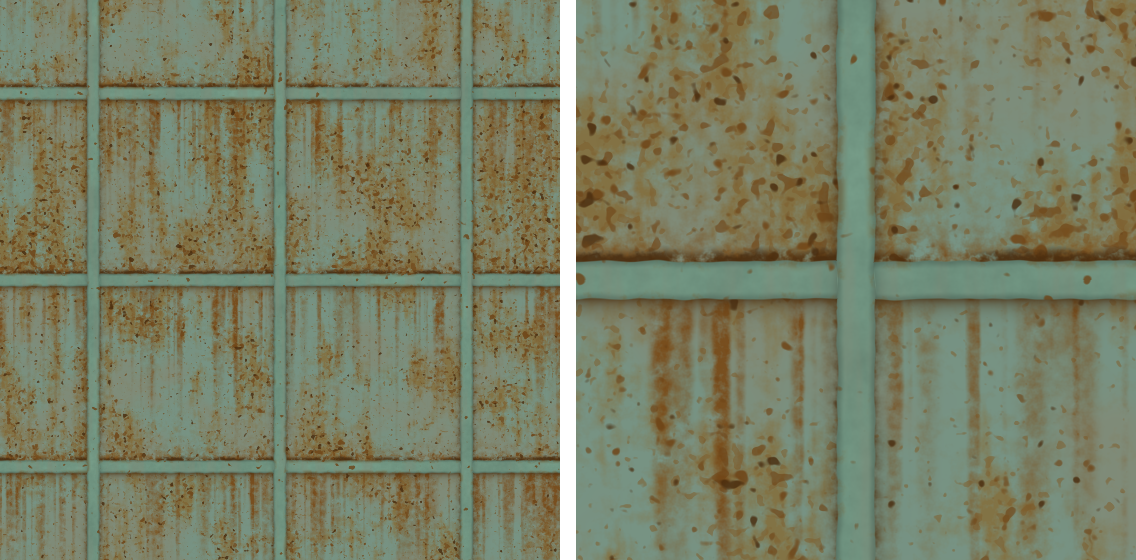
Left, the full canvas; right, a detail of the centre.
Write a WebGL 2 fragment shader that draws this texture.

```glsl
#version 300 es
precision highp float;

uniform vec2 u_resolution;
out vec4 outColor;

#define REPEATS 3.0
#define BAR_HALF 0.034
#define SPECKLE 0.85
#define STREAKS 0.9
#define GRIME 0.92
#define BAR_PAINT vec3(0.435, 0.575, 0.50)
#define COOL_PAINT vec3(0.465, 0.575, 0.515)
#define PALE_PAINT vec3(0.50, 0.545, 0.47)
#define OCHRE vec3(0.515, 0.44, 0.25)
#define RUST vec3(0.47, 0.29, 0.095)
#define DARK_RUST vec3(0.28, 0.165, 0.05)

float hash(vec2 p) {
    vec3 q = fract(p.xyx * vec3(0.1031, 0.1030, 0.0973));
    q += dot(q, q.yzx + 33.33);
    return fract((q.x + q.y) * q.z);
}

// Gradient noise that wraps after a whole number of lattice cells
float corner(vec2 cell, vec2 offset, vec2 f, vec2 period) {
    float angle = 6.2832 * hash(mod(cell + offset, period) + period * 0.37);
    return dot(vec2(cos(angle), sin(angle)), f - offset);
}

float noise(vec2 p, vec2 period) {
    vec2 i = floor(p), f = fract(p);
    vec2 w = f * f * f * (f * (f * 6.0 - 15.0) + 10.0);
    return mix(
        mix(corner(i, vec2(0, 0), f, period), corner(i, vec2(1, 0), f, period), w.x),
        mix(corner(i, vec2(0, 1), f, period), corner(i, vec2(1, 1), f, period), w.x), w.y);
}

float fbm(vec2 uv, vec2 frequency) {
    float sum = 0.0, amplitude = 1.0;
    for (int i = 0; i < 4; i++) {
        sum += amplitude * noise(uv * frequency, frequency);
        frequency *= 2.0;
        amplitude *= 0.6;
    }
    return sum;
}

// Runs of rust that start under a bar and taper downwards
float streaks(float x, float row, float depth, float count) {
    vec2 p = vec2(x * count, row * 2.0 + 0.4 + depth * 0.35);
    float strength = noise(p, vec2(count, 2.0 * REPEATS));
    float taper = smoothstep(0.06, 0.40, strength - depth * 0.25);
    return taper * (1.0 - 0.75 * smoothstep(0.0, 0.9, depth));
}

// Irregular chips; more coverage means larger and denser spots
float chips(vec2 uv, float count, float coverage) {
    float n = noise(uv * count, vec2(count)) + 0.4 * noise(uv * count * 2.0, vec2(count * 2.0));
    float limit = mix(0.54, 0.08, coverage);
    return smoothstep(limit, limit + 0.17, n);
}

void main() {
    vec2 uv = gl_FragCoord.xy / u_resolution;
    float pixel = REPEATS / min(u_resolution.x, u_resolution.y);

    // Panel grid, with bars on the cell borders
    vec2 grid = uv * REPEATS + 0.5;
    vec2 cell = mod(floor(grid), REPEATS);
    vec2 f = fract(grid);
    float ragged = 0.005 * noise(uv * 64.0, vec2(64.0));
    vec2 edge = min(f, 1.0 - f) - BAR_HALF + ragged;
    vec2 bars = smoothstep(vec2(pixel), vec2(-pixel), edge);
    float depth = clamp((1.0 - BAR_HALF - f.y) / (1.0 - 2.0 * BAR_HALF), 0.0, 1.0);
    float rise = max(f.y - BAR_HALF, 0.0);

    // Wear differs from panel to panel
    float wear = 0.6 * hash(cell + 4.0) + 0.4 * step(1.5, cell.y);
    float broad = fbm(uv, vec2(8.0));
    float drag = fbm(uv, vec2(36.0, 4.0));
    float grain = fbm(uv, vec2(90.0));
    float patches = smoothstep(-0.4, 0.5, broad + 0.45 * drag + 0.45 * (wear - 0.5));

    // Faded panel paint under a mottled ochre wash
    vec3 panel = mix(COOL_PAINT, PALE_PAINT, smoothstep(-0.3, 0.3, fbm(uv + 0.31, vec2(5.0))));
    float wash = patches * (0.72 + 0.6 * drag + 0.6 * grain) + 0.22 * grain;
    panel = mix(panel, OCHRE, GRIME * clamp(wash, 0.0, 1.0));
    float mottle = chips(uv + 0.61, 140.0, 0.35 + 0.55 * patches);
    panel = mix(panel, mix(OCHRE, RUST, 0.45), 0.55 * mottle);

    // Rust runs, wide and soft then thin and sharp
    float waver = uv.x + 0.0012 * noise(uv * 40.0, vec2(40.0));
    float runs = 0.4 * streaks(waver, cell.y, depth, 31.0) + 0.55 * streaks(waver, cell.y, depth, 67.0)
        + 0.5 * streaks(waver, cell.y, depth, 113.0);
    float broken = 0.8 + 0.9 * grain + 0.8 * noise(uv * vec2(48.0, 14.0), vec2(48.0, 14.0));
    panel = mix(panel, RUST, clamp(STREAKS * runs * max(broken, 0.0), 0.0, 0.92));

    // Fine specks and rarer deep chips, gathered near the foot
    float foot = exp(-rise * 13.0);
    float coverage = clamp(0.08 + patches * 0.68 + 0.35 * foot, 0.0, 1.0);
    float specks = chips(uv, 101.0, coverage);
    float flakes = chips(uv + 0.77, 67.0, coverage * 0.62);
    float pits = chips(uv + 0.17, 83.0, coverage * 0.55);
    panel = mix(panel, RUST * 0.92, SPECKLE * max(0.75 * specks, flakes));
    panel = mix(panel, DARK_RUST, 0.8 * pits);

    // Rust shelf at the foot, shadow at the head, grime at the sides
    float crust = noise(vec2(uv.x * 26.0, cell.y * 2.0 + 0.5), vec2(26.0, 6.0));
    float shelf = smoothstep(0.026, 0.006, rise + 0.014 * grain) * smoothstep(-0.5, 0.25, crust + 0.5 * grain);
    panel = mix(panel, RUST, clamp(0.6 * exp(-rise * 26.0) * (0.7 + 1.5 * grain), 0.0, 1.0));
    panel = mix(panel, DARK_RUST, 0.88 * shelf);
    panel = mix(panel, DARK_RUST, 0.7 * exp(-depth * 62.0));
    panel = mix(panel, DARK_RUST, clamp((0.5 + 0.4 * grain) * exp(-max(edge.x, 0.0) * 85.0), 0.0, 1.0));

    // Raised bars, verticals lying over horizontals
    float lip = mix(edge.y, edge.x, bars.x);
    vec3 bar = BAR_PAINT * (1.0 + 0.09 * broad + 0.04 * grain);
    bar = mix(bar, PALE_PAINT, 0.45 * smoothstep(-0.2, 0.5, drag));
    bar *= 1.0 - 0.16 * smoothstep(-0.014, 0.0, lip);
    bar *= 1.0 - 0.16 * bars.y * (1.0 - bars.x) * exp(-max(edge.x, 0.0) * 90.0);
    float stain = smoothstep(-0.022, 0.0, lip) * smoothstep(0.0, 0.5, broad + 0.6 * grain);
    bar = mix(bar, OCHRE * 0.85, 0.55 * stain);
    float nicks = chips(uv + 0.43, 78.0, 0.16 + 0.28 * patches);
    bar = mix(bar, RUST * 0.9, 0.8 * nicks);

    vec3 color = mix(panel, bar, max(bars.x, bars.y));
    outColor = vec4(clamp(color, 0.0, 1.0), 1.0);
}
```
